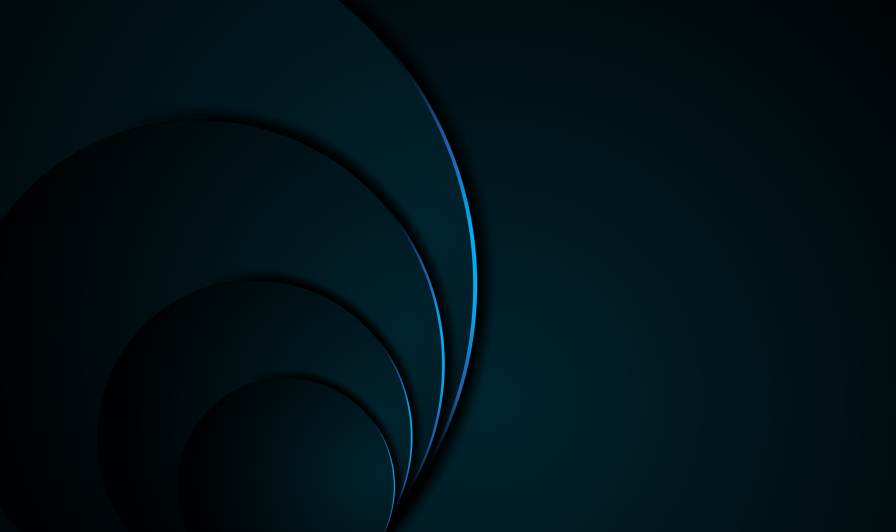
Reproduce this background procedurally as a WebGL 1 fragment shader.

```glsl
precision highp float;
// Dark teal backdrop with four nested discs that nearly touch at the lower centre.
// Each disc is a distance function with a radial fill, a soft outer shadow
// and a tapering blue rim lit from the right.

uniform vec2 u_resolution;

#define TEAL vec3(0.0, 0.135, 0.175)
#define RIM_BLUE vec3(0.13, 0.40, 0.70)
#define RIM_CYAN vec3(0.0, 0.68, 0.96)
#define RIM_WIDTH 0.011
#define RIM_SPREAD 0.8
#define SHADOW_STRENGTH 0.93
#define GLOW_OFFSET vec2(0.85, 0.13)
#define GLOW_REACH 1.7

// Teal glow fading almost linearly to black
vec3 radialGlow(vec2 p, vec2 center, float reach) {
  float fade = max(1.0 - length(p - center) / reach, 0.0);
  return TEAL * fade + vec3(0.0, 0.004, 0.006);
}

// Paints one disc over the colour below it
vec3 paintDisc(vec3 below, vec2 p, vec2 center, float radius) {
  float pixel = 1.0 / u_resolution.y;
  vec2 q = p - center;
  float dist = length(q) - radius;
  float angle = atan(q.y, q.x);
  float facing = smoothstep(-0.2, 0.6, cos(angle - 0.3));

  // Shadow cast outside the edge
  float shadowSize = 0.012 + 0.04 * radius;
  float shadow = 1.0 - smoothstep(0.0, shadowSize, dist);
  vec3 color = below * (1.0 - SHADOW_STRENGTH * facing * shadow);

  // Disc fill
  vec3 fill = radialGlow(p, center + radius * GLOW_OFFSET, radius * GLOW_REACH);

  // Rim, brightest to the right and black at its ends
  float light = 1.0 - smoothstep(0.0, RIM_SPREAD, abs(angle - 0.05));
  vec3 rimColor = RIM_BLUE * smoothstep(0.0, 0.7, light);
  rimColor = mix(rimColor, RIM_CYAN, smoothstep(0.65, 1.0, light));
  float width = RIM_WIDTH * radius * mix(0.6, 1.0, light);
  float rim = smoothstep(-0.7 * pixel, 0.7 * pixel, dist + width);
  fill = mix(fill, rimColor, rim * facing);

  float inside = 1.0 - smoothstep(-0.7 * pixel, 0.7 * pixel, dist);
  return mix(color, fill, inside);
}

void main() {
  vec2 p = gl_FragCoord.xy / u_resolution.y;

  // Backdrop
  vec3 color = radialGlow(p, vec2(0.92, 0.25), 1.15);

  // Discs from back to front
  color = paintDisc(color, p, vec2(0.208, 0.465), 0.689);
  color = paintDisc(color, p, vec2(0.375, 0.3155), 0.461);
  color = paintDisc(color, p, vec2(0.479, 0.178), 0.2965);
  color = paintDisc(color, p, vec2(0.538, 0.086), 0.2045);

  gl_FragColor = vec4(color, 1.0);
}
```
